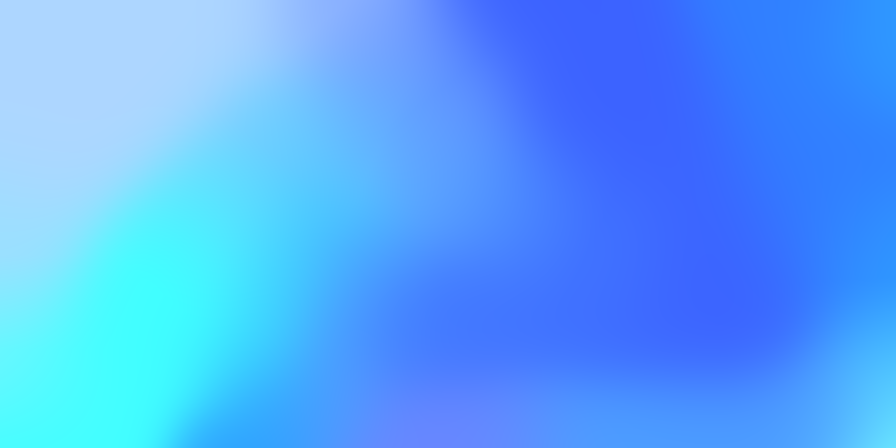
Reproduce this background procedurally as a WebGL 1 fragment shader.

```glsl
precision highp float;
// Soft mesh gradient: pale sky, a cyan diagonal and folded royal blue ribbons.

uniform vec2 u_resolution;

const vec3 PALE = vec3(0.68, 0.84, 1.0);
const vec3 MIST = vec3(0.60, 0.88, 1.0);
const vec3 AQUA = vec3(0.44, 0.96, 1.0);
const vec3 CYAN = vec3(0.25, 1.0, 1.0);
const vec3 SKY = vec3(0.42, 0.82, 1.0);
const vec3 LAGOON = vec3(0.23, 0.80, 1.0);
const vec3 AZURE = vec3(0.38, 0.71, 1.0);
const vec3 CERULEAN = vec3(0.18, 0.63, 1.0);
const vec3 STEEL = vec3(0.30, 0.62, 1.0);
const vec3 LILAC = vec3(0.53, 0.68, 1.0);
const vec3 PERIWINKLE = vec3(0.40, 0.60, 1.0);
const vec3 VIOLET = vec3(0.41, 0.53, 1.0);
const vec3 COBALT = vec3(0.26, 0.48, 1.0);
const vec3 ROYAL = vec3(0.235, 0.385, 1.0);
const vec3 BLUE = vec3(0.19, 0.50, 1.0);

// A soft stroke from a to b: rgb is weighted colour, alpha is the weight.
vec4 ribbon(vec2 p, vec2 a, vec2 b, float width, vec3 startColor, vec3 endColor) {
  vec2 axis = b - a;
  float t = clamp(dot(p - a, axis) / dot(axis, axis), 0.0, 1.0);
  vec2 offset = (p - a - axis * t) / width;
  float weight = exp(-dot(offset, offset));
  return vec4(mix(startColor, endColor, t), 1.0) * weight;
}

// Pale upper left corner running down into the cyan diagonal.
vec4 leftGlow(vec2 p) {
  return ribbon(p, vec2(0.08, 0.72), vec2(0.45, 1.0), 0.21, PALE, PALE)
    + ribbon(p, vec2(0.0, 0.43), vec2(0.0, 0.22), 0.18, MIST, AQUA)
    + ribbon(p, vec2(0.05, 0.0), vec2(0.36, 0.28), 0.17, CYAN, CYAN)
    + ribbon(p, vec2(0.38, 0.33), vec2(0.63, 0.64), 0.17, CYAN, SKY);
}

// Blue wedge in the centre and the cool shade beneath it.
vec4 centreFold(vec2 p) {
  return ribbon(p, vec2(0.78, 1.0), vec2(0.96, 0.78), 0.17, LILAC, PERIWINKLE)
    + ribbon(p, vec2(0.84, 0.66), vec2(1.32, 0.45), 0.16, AZURE, COBALT)
    + ribbon(p, vec2(0.56, 0.22), vec2(0.72, 0.50), 0.13, LAGOON, LAGOON)
    + ribbon(p, vec2(0.73, 0.10), vec2(0.80, 0.40), 0.12, STEEL, STEEL)
    + ribbon(p, vec2(0.56, 0.0), vec2(0.60, 0.06), 0.13, CERULEAN, CERULEAN);
}

// Royal blue band that bends back to the left, with a violet foot.
vec4 royalFold(vec2 p) {
  return ribbon(p, vec2(1.19, 1.0), vec2(1.61, 0.37), 0.21, ROYAL, ROYAL)
    + ribbon(p, vec2(0.93, 0.28), vec2(1.60, 0.32), 0.15, COBALT, ROYAL)
    + ribbon(p, vec2(0.90, 0.0), vec2(1.10, 0.0), 0.15, VIOLET, VIOLET)
    + ribbon(p, vec2(1.30, 0.0), vec2(1.80, 0.05), 0.16, STEEL, STEEL);
}

// Brighter blue edge, warming to turquoise at the lower right.
vec4 rightEdge(vec2 p) {
  return ribbon(p, vec2(1.80, 1.0), vec2(1.86, 0.50), 0.20, BLUE, BLUE)
    + ribbon(p, vec2(2.02, 1.02), vec2(2.0, 0.92), 0.15, CERULEAN, CERULEAN)
    + ribbon(p, vec2(2.02, -0.02), vec2(2.0, 0.38), 0.16, AQUA, CERULEAN);
}

void main() {
  vec2 p = gl_FragCoord.xy / u_resolution * vec2(2.0, 1.0);
  vec4 blend = leftGlow(p) + centreFold(p) + royalFold(p) + rightEdge(p);
  gl_FragColor = vec4(blend.rgb / blend.a, 1.0);
}
```
